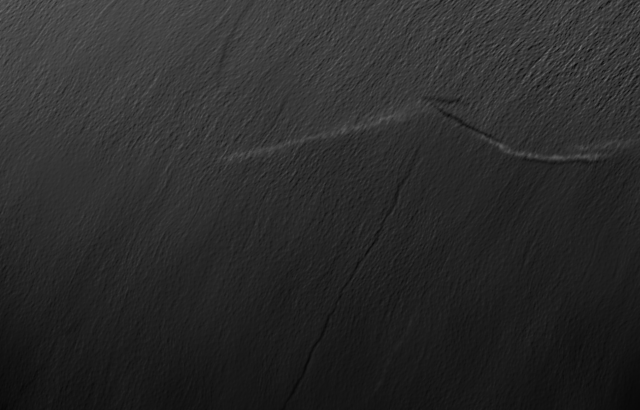
This texture is drawn by a Shadertoy shader. Its source:

```glsl
// Dark slate: fine slanted cleavage grain, a pale broken ridge and thin cracks.

const float GRAIN_SLOPE = 0.54;             // sideways drift of the grain per unit height
const vec2 LIGHT_STEP = vec2(-0.0026, 0.0022);
const int SPLITS = 90;

vec2 hash2(vec2 cell) {
    vec3 h = fract(cell.xyx * vec3(0.1031, 0.1030, 0.0973));
    h += dot(h, h.yzx + 33.33);
    return fract((h.xx + h.yz) * h.zy);
}

// Cellular noise: distance to the nearest scattered point.
float cellular(vec2 p) {
    vec2 cell = floor(p), f = fract(p);
    float nearest = 2.0;
    for (int y = -1; y <= 1; y++)
    for (int x = -1; x <= 1; x++) {
        vec2 o = vec2(x, y);
        vec2 d = o + hash2(cell + o) - f;
        nearest = min(nearest, dot(d, d));
    }
    return sqrt(nearest);
}

// Layered sines turned at each step, about -1 to 1.
float waves(vec2 p) {
    float sum = 0.0, amp = 0.5;
    for (int i = 0; i < 4; i++) {
        sum += amp * sin(p.x + 1.7 * sin(p.y * 0.8)) * cos(p.y * 0.9 + float(i));
        p = mat2(1.3, 1.1, -1.1, 1.3) * p + 2.3;
        amp *= 0.6;
    }
    return sum;
}

// Coordinates across (x) and along (y) the bent grain.
vec2 grainSpace(vec2 p) {
    float bend = p.y - 0.5;
    float across = p.x - GRAIN_SLOPE * p.y - 0.30 * bend * bend;
    across += 0.016 * waves(p * 8.0) + 0.0015 * waves(p * 45.0);
    return vec2(across, p.y + 0.3 * p.x);
}

// Height of the split surface: pits, short fibres, flakes and ledges.
float slateHeight(vec2 p) {
    vec2 g = grainSpace(p);
    return 0.75 * cellular(g * vec2(125.0, 85.0) + 3.0)
         + 0.65 * cellular(g * vec2(90.0, 36.0))
         + 0.55 * cellular(g * vec2(42.0, 14.0) + 7.0)
         + 0.90 * cellular(g * vec2(17.0, 6.0) + 19.0);
}

// Soft line at signed distance d, lasting from start to end of s.
float strand(float d, float width, float s, float start, float end) {
    float ends = smoothstep(start, start + 0.06, s) * (1.0 - smoothstep(end - 0.06, end, s));
    return exp(-d * d / (width * width)) * ends;
}

// Scattered short splits in the grain: a dark edge beside a pale lip.
float splits(vec2 g) {
    float sum = 0.0;
    for (int i = 0; i < SPLITS; i++) {
        vec2 spot = hash2(vec2(i, 17)), kind = hash2(vec2(i, 43));
        vec2 d = g - mix(vec2(-0.6, 0.0), vec2(1.55, 1.5), spot);
        float reach = mix(0.05, 0.15, kind.x);
        float width = mix(0.002, 0.004, kind.y);
        float side = kind.x * 7.0 - floor(kind.x * 7.0) > 0.5 ? 1.0 : -1.0;
        sum += strand(d.x, width, d.y, -reach, reach) * 0.8 * side;
        sum -= strand(d.x - 2.2 * width, width, d.y, -reach, reach) * 0.6 * side;
    }
    return sum;
}

// Broad fall of light from the upper left to the lower corners.
float lightFall(vec2 p, float aspect) {
    float tone = mix(0.082, 0.240, smoothstep(-0.15, 1.15, p.y) * 0.6 + p.y * 0.4);
    vec2 glow = p - vec2(0.0, 1.0);
    tone += 0.060 * exp(-2.6 * dot(glow, glow));
    float side = abs(p.x / aspect - 0.5) * 2.0;
    tone -= 0.040 * pow(side, 4.0) * (1.0 - smoothstep(0.0, 0.6, p.y));
    return tone + 0.016 * waves(p * 4.0 + 1.0) + 0.013 * waves(grainSpace(p) * vec2(26.0, 7.0));
}

void mainImage(out vec4 fragColor, in vec2 fragCoord) {
    vec2 p = fragCoord / iResolution.y;
    vec2 g = grainSpace(p);
    float aspect = iResolution.x / iResolution.y;
    float tone = lightFall(p, aspect);

    // Relief, rougher toward the upper right; weak slopes fade, strong ones stay crisp
    float relief = slateHeight(p) - slateHeight(p + LIGHT_STEP);
    relief = clamp(relief * (0.55 + 1.1 * abs(relief)), -0.8, 0.8);
    float rough = smoothstep(0.85, 1.5, p.x) * smoothstep(0.5, 0.9, p.y);
    float patches = 0.85 + 0.6 * waves(p * 6.0 + 4.0);
    tone *= 1.0 + relief * (0.48 * patches + 0.55 * rough);
    tone *= 1.0 + splits(g) * (0.16 + 0.25 * rough);

    // Pale ridge: a rising left arm and a sagging right arm, both frayed
    float wobble = 0.012 * waves(p * 18.0) + 0.005 * waves(p * 70.0);
    float rise = clamp((p.x - 0.55) / 0.5, 0.0, 1.0);
    float leftArm = p.y - 0.622 - 0.112 * pow(rise, 1.2) + wobble;
    float sag = p.x - 1.40;
    float rightArm = p.y - 0.612 - 1.04 * sag * sag + wobble * 0.8;
    float chips = 0.35 + 0.9 * smoothstep(0.1, 0.8, cellular(g * vec2(70.0, 55.0)));
    float fray = 0.65 + 0.6 * waves(p * vec2(17.0, 9.0));
    tone += 0.060 * chips * strand(leftArm, 0.007, p.x, 0.52, 1.02);
    tone += 0.050 * chips * fray * strand(leftArm - 0.006, 0.024, p.x, 0.74, 1.14);
    tone += 0.045 * chips * fray * strand(leftArm + 0.012, 0.012, p.x, 0.50, 0.74);
    tone += 0.130 * chips * strand(rightArm, 0.006, p.x, 1.14, 1.50);
    tone += 0.070 * chips * strand(rightArm - 0.024, 0.010, p.x, 1.36, 1.58);
    tone -= 0.095 * strand(rightArm - 0.009, 0.006, p.x, 1.03, 1.24);
    float hook = p.y - 0.756 + 1.6 * (p.x - 1.06) * (p.x - 1.06) + wobble;
    tone -= 0.080 * strand(hook, 0.007, p.x, 1.00, 1.16);
    tone -= 0.050 * strand(rightArm + 0.012, 0.005, p.x, 1.24, 1.50);

    // Shade below the ridge
    float drop = -mix(leftArm, rightArm, smoothstep(1.02, 1.10, p.x));
    float shade = smoothstep(0.0, 0.02, drop) * exp(-4.0 * max(drop, 0.0));
    tone -= 0.022 * shade * smoothstep(0.45, 0.65, p.x);

    // Broken cracks along the grain, with lit lips
    float jag = 0.022 * waves(vec2(p.y * 11.0, 2.0)) + wobble * 0.6;
    float broken = smoothstep(-0.3, 0.3, waves(p * 13.0 + 5.0));
    float crack = p.x - 0.685 - 0.54 * p.y + jag;
    tone -= (0.030 + 0.030 * broken) * strand(crack, 0.0038, p.y, -0.08, 0.70);
    tone += 0.024 * broken * strand(crack - 0.008, 0.004, p.y, -0.08, 0.66);
    float bow = p.y - 0.8;
    float upper = p.x - 0.54 - 1.8 * bow * bow + jag;
    tone -= (0.030 + 0.035 * broken) * strand(upper, 0.006, p.y, 0.76, 1.08);
    float lower = p.x - 0.90 - 0.62 * (p.y - 0.04) + jag;
    tone += 0.028 * chips * strand(lower, 0.006, p.y, 0.00, 0.27);
    float corner = p.x - 0.01 - 0.85 * p.y + jag;
    tone -= 0.030 * broken * strand(corner, 0.010, p.y, -0.05, 0.24);

    fragColor = vec4(vec3(clamp(tone, 0.03, 0.6)), 1.0);
}
```
